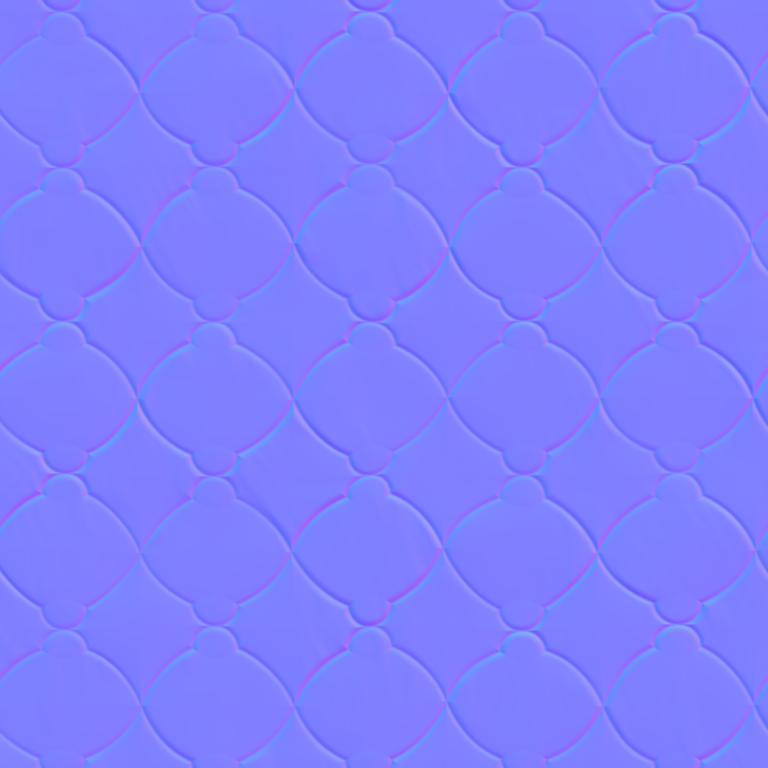
Write a Shadertoy shader that draws this texture map.

```glsl
// Tangent-space normal map of quilted fabric: five by five lobed diamonds
// with padded gaps between them. A height field of stitched grooves, soft
// padding and puckered creases is differentiated into normals.

float hash(vec2 p) {
    return fract(sin(dot(p, vec2(127.1, 311.7))) * 43758.5453);
}

float noise(vec2 p) {
    vec2 i = floor(p), f = fract(p);
    f = f * f * f * (f * (f * 6.0 - 15.0) + 10.0);
    return mix(mix(hash(i), hash(i + vec2(1, 0)), f.x),
               mix(hash(i + vec2(0, 1)), hash(i + vec2(1, 1)), f.x), f.y);
}

// Bowed diamond with a round lobe at top and bottom, centred in a unit cell
float diamondDistance(vec2 q) {
    q = abs(q);
    float body = length(q + vec2(0.105, 0.238)) - 0.65;
    float lobe = length(q - vec2(0.0, 0.35)) - 0.15;
    return min(body, lobe);
}

// Long thin folds running along the given direction
float creases(vec2 p, vec2 along) {
    vec2 across = vec2(along.y, -along.x);
    float bend = 0.12 * noise(p * 2.5);
    return noise(vec2(dot(p, along) * 1.6, (dot(p, across) + bend) * 9.0));
}

float quiltHeight(vec2 p) {
    // Uneven sewing
    p += 0.05 * (vec2(noise(p * 1.7), noise(p * 1.7 + 31.0)) - 0.5);

    vec2 tile = floor(p + 0.5);
    float d = diamondDistance(p - tile);
    float seam = abs(d);

    // Each panel, diamond or gap, has its own creases
    vec2 panel = d < 0.0 ? tile : floor(p) + 57.0;
    float seed = hash(panel);
    float angle = 1.75 + 0.6 * (seed - 0.3);
    vec2 along = vec2(cos(angle), sin(angle));
    vec2 cloth = p + seed * 19.0;

    // Narrow stitched groove and wide padding
    float pull = 0.45 + 0.8 * noise(p * 2.3 + 11.0);
    float h = 0.0042 * pull * (1.0 - exp(-seam * seam / 0.0003));
    h += 0.0055 * (1.0 - exp(-seam / 0.11));

    // Folds gather near the seams and fade in the panel centres
    float gather = smoothstep(0.0, 0.05, seam) * (0.25 + exp(-seam / 0.12));
    float worn = smoothstep(0.35, 0.8, noise(cloth * 2.7 + 5.0));
    h += 0.0045 * gather * worn * creases(cloth, along);
    h += 0.0012 * gather * worn * creases(cloth * 2.3, along);

    // Slow swell of the whole cloth
    return h + 0.007 * noise(p * 1.9 + 73.0);
}

void mainImage(out vec4 fragColor, in vec2 fragCoord) {
    vec2 p = fragCoord / iResolution.xy * 5.0 - vec2(0.405, 0.412);

    // Central differences give the slope
    vec2 e = vec2(0.006, 0.0);
    vec2 slope = vec2(quiltHeight(p + e.xy) - quiltHeight(p - e.xy),
                      quiltHeight(p + e.yx) - quiltHeight(p - e.yx)) / (2.0 * e.x);

    vec3 normal = normalize(vec3(-slope, 1.0));
    fragColor = vec4(0.5 + 0.5 * normal, 1.0);
}
```
